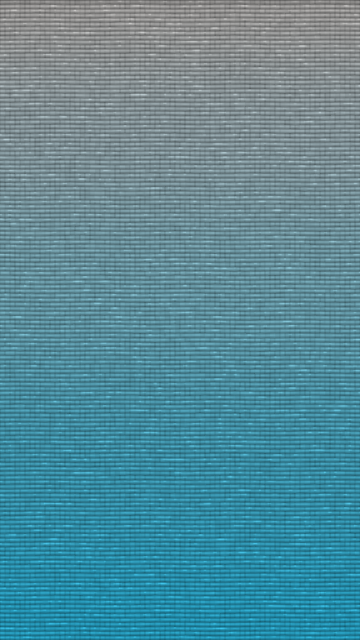
Give the GLSL for this texture, as a Shadertoy shader.

```glsl
// A wall of tiny woven tiles, fading from warm grey at the top to teal blue below.
// Rows carry a soft rounded shading profile with nearly straight, continuous joints;
// hashed tilt, shade and glints vary the tiles. Sizes are fractions of canvas height.

const vec2 TILES_PER_HEIGHT = vec2(128.0, 144.0);
const float TAU = 6.28319;

float hash(vec2 cell) {
    vec3 q = fract(vec3(cell.xyx) * 0.1031);
    q += dot(q, q.yzx + 33.33);
    return fract((q.x + q.y) * q.z);
}

// Vertical colour ramp, h = 0 at the bottom and 1 at the top
vec3 wallColour(float h) {
    vec3 colour = mix(vec3(0.13, 0.55, 0.67), vec3(0.22, 0.54, 0.63), smoothstep(0.0, 0.32, h));
    colour = mix(colour, vec3(0.38, 0.56, 0.61), smoothstep(0.25, 0.58, h));
    colour = mix(colour, vec3(0.50, 0.56, 0.58), smoothstep(0.52, 0.82, h));
    return mix(colour, vec3(0.57, 0.565, 0.56), smoothstep(0.78, 1.0, h));
}

// Soft line at a distance from a joint, widened by the pixel footprint
float joint(float dist, float width, float blur) {
    return 1.0 - smoothstep(max(width - blur, 0.0), width + blur, dist);
}

// Hashed value that glides from one tile to the next along a row
float rowNoise(vec2 grid, float seed) {
    vec2 cell = floor(grid);
    float blend = smoothstep(0.0, 1.0, fract(grid.x));
    return mix(hash(cell + seed), hash(cell + vec2(1.0, 0.0) + seed), blend);
}

// Brightness of the relief at p; pixel is one pixel in canvas heights
float tileRelief(vec2 p, float pixel) {
    vec2 grid = p * TILES_PER_HEIGHT;
    grid.y += 0.04 * sin(p.x * 41.0 + p.y * 9.0);
    vec2 cell = floor(grid);
    vec2 local = fract(grid);
    vec2 blur = 0.5 * pixel * TILES_PER_HEIGHT + 0.08;

    // Rounded row profile: dark underside rising to a lit upper part
    float bulge = -cos(TAU * (local.y - 0.10));
    float depth = 0.08 + 0.06 * rowNoise(grid, 43.0);
    float underside = joint(min(local.y, 1.0 - local.y), 0.16, blur.y);
    float topEdge = joint(abs(local.y - 0.72), 0.16, blur.y);

    // Side joints fade where neighbouring tiles run together
    float leftSide = joint(local.x, 0.08, blur.x) * hash(cell + 29.0);
    float rightSide = joint(1.0 - local.x, 0.08, blur.x) * hash(cell + vec2(1.0, 0.0) + 29.0);

    // Rare glints along the upper edge, gentle shade elsewhere
    float glint = smoothstep(0.70, 1.0, rowNoise(grid, 113.0));
    float shade = hash(cell + 5.0) - 0.5;

    float light = 1.02 + 0.06 * shade + depth * bulge;
    light += 0.16 * glint * topEdge;
    light -= underside * (0.07 + 0.07 * rowNoise(grid, 71.0));
    return light - 0.13 * max(leftSide, rightSide);
}

void mainImage(out vec4 fragColor, in vec2 fragCoord) {
    float pixel = 1.0 / iResolution.y;
    vec2 p = fragCoord * pixel;
    vec3 base = wallColour(p.y);

    // Highlights lean slightly towards white
    float light = tileRelief(p, pixel);
    vec3 colour = base * light + 0.25 * max(light - 1.05, 0.0);

    // Shaded rim at the very top
    colour *= 1.0 - 0.15 * smoothstep(0.99, 1.0, p.y);
    fragColor = vec4(clamp(colour, 0.0, 1.0), 1.0);
}
```
